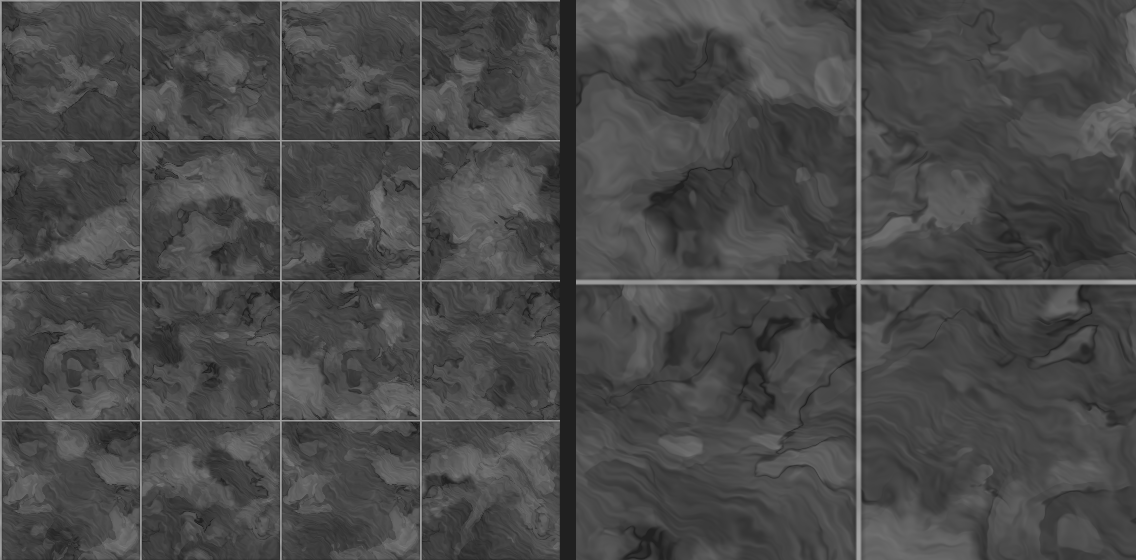
Left: the whole. Right: its middle third, enlarged.
Give the GLSL for this texture, as a three.js fragment shader.

```glsl
// Dark slate tiles, four by four, with thin pale joints and near-twin columns.
varying vec2 vUv;

const float TILES = 4.0;
const vec2 JOINT_SHIFT = vec2(0.0016, -0.0013);
const float JOINT_HALF = 0.0014;
const float JOINT_SOFT = 0.0009;
const vec3 JOINT_COLOR = vec3(0.61);
const float STONE_BASE = 0.243;
const float STONE_MIN = 0.13;
const float STONE_MAX = 0.47;
const float WARP = 0.42;
const float RELIEF = 0.15;

float hash(vec2 p) {
  vec3 q = fract(vec3(p.xyx) * 0.1031);
  q += dot(q, q.yzx + 33.33);
  return fract((q.x + q.y) * q.z);
}

float noise(vec2 p) {
  vec2 i = floor(p), f = fract(p);
  f = f * f * (3.0 - 2.0 * f);
  return mix(mix(hash(i), hash(i + vec2(1, 0)), f.x),
             mix(hash(i + vec2(0, 1)), hash(i + vec2(1, 1)), f.x), f.y);
}

float fbm(vec2 p) {
  float sum = 0.0, amp = 0.5;
  for (int i = 0; i < 5; i++) {
    sum += amp * noise(p);
    p = mat2(1.6, 1.2, -1.2, 1.6) * p + 7.3;
    amp *= 0.5;
  }
  return sum / 0.97;
}

// Rounded fragments of uneven size scattered on a jittered grid.
float pebbles(vec2 p) {
  vec2 cell = floor(p);
  float cover = 0.0;
  for (int y = -1; y <= 1; y++) {
    for (int x = -1; x <= 1; x++) {
      vec2 id = cell + vec2(x, y);
      vec2 d = p - id - vec2(hash(id), hash(id + 41.7));
      float size = 0.5 * hash(id + 17.3) - 0.06;
      float blob = 1.0 - smoothstep(size - 0.07, size + 0.03, length(d * vec2(0.85, 1.15)));
      cover = max(cover, blob * hash(id + 73.1));
    }
  }
  return cover;
}

// Grey level of the stone; p spans one unit per tile.
float stone(vec2 p, float tone) {
  vec2 bend = vec2(fbm(p * 3.2), fbm(p * 3.2 + 31.7)) - 0.5;
  vec2 q = p + WARP * bend;
  vec2 curl = vec2(noise(p * 15.0 + 5.1), noise(p * 15.0 + 63.4)) - 0.5;
  vec2 r = q + 0.045 * curl;

  // Broad clouds and sharp-edged pale flakes.
  float cloud = fbm(r * 2.1 + 11.0);
  float field = fbm(r * vec2(3.4, 4.8) + 3.0);
  float rise = 0.07 * (tone - 0.5);
  float flake = smoothstep(0.53, 0.56, field + rise);
  float upper = smoothstep(0.63, 0.66, field + rise);
  float level = STONE_BASE + 0.26 * (cloud - 0.48) + 0.03 * (tone - 0.5);
  level += flake * (0.028 + 0.07 * noise(p * 5.0)) + 0.04 * upper;
  level += 0.09 * pebbles(r * 8.0) * smoothstep(0.3, 0.6, noise(p * 3.0 + 8.0));

  // Dark cracks follow the lower rim of the flakes in places.
  float rim = exp(-pow((field + rise - 0.515) / 0.014, 2.0));
  level -= 0.085 * rim * smoothstep(0.4, 0.75, noise(p * 4.5 + 21.0));
  float vein = abs(fbm(r * 3.0 + 54.0) - 0.5);
  level -= 0.06 * (1.0 - smoothstep(0.0, 0.018, vein)) * smoothstep(0.5, 0.8, noise(p * 3.7 + 90.0));

  // Chiselled strokes, embossed along the bent grain.
  vec2 grain = mat2(0.85, 0.53, -0.53, 0.85) * (p + 0.3 * bend + 0.02 * curl);
  vec2 s = grain * vec2(17.0, 46.0);
  level += RELIEF * 0.5 * (noise(s) - noise(s + vec2(0.15, 0.45)));
  level += RELIEF * 0.28 * (noise(s * 2.1 + 9.0) - noise(s * 2.1 + vec2(9.2, 9.5)));
  level += 0.035 * (fbm(r * 13.0) - 0.5);
  return level;
}

void main() {
  vec2 grid = (vUv - JOINT_SHIFT) * TILES;
  vec2 cell = floor(grid);
  vec2 local = fract(grid);

  // Alternate columns share a slab; each tile replaces part of it with its own.
  float parity = mod(cell.x, 2.0);
  float row = mod(cell.y, 4.0);
  float tone = 0.5 + 0.5 * sin(row * 1.5708) * (1.0 - 2.0 * parity);
  vec2 shared = vec2(parity * 13.7 + 3.0, row * 9.3 + 5.0);
  vec2 own = vec2(cell.x * 11.9 + 61.0, cell.y * 7.7 + 37.0);
  float swap = smoothstep(0.54, 0.62, fbm(local * 2.2 + own));
  float level = mix(stone(local + shared, tone), stone(local + own, tone), swap);
  vec3 color = vec3(clamp(level, STONE_MIN, STONE_MAX));

  // Joints with a faint shade beside them and slightly uneven brightness.
  vec2 gap = min(local, 1.0 - local) / TILES;
  float d = min(gap.x, gap.y);
  color *= 1.0 - 0.18 * (1.0 - smoothstep(JOINT_HALF, 0.005, d));
  float joint = 1.0 - smoothstep(JOINT_HALF - JOINT_SOFT, JOINT_HALF + JOINT_SOFT, d);
  vec3 grout = JOINT_COLOR * (0.93 + 0.14 * noise(vUv * 90.0));
  gl_FragColor = vec4(mix(color, grout, joint), 1.0);
}
```
